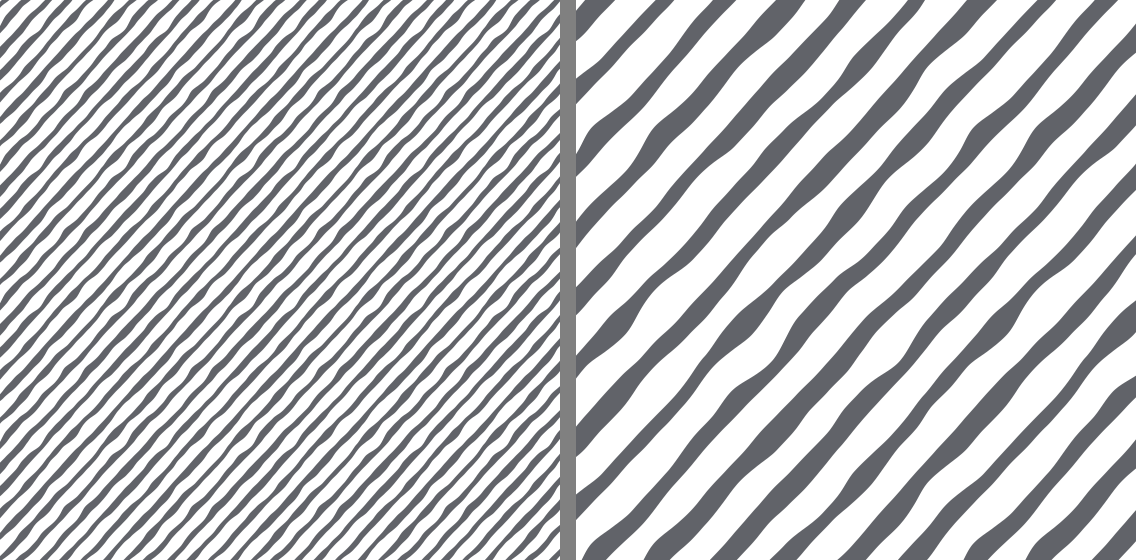
Left, the full canvas; right, a detail of the centre.
This pattern is drawn by a Shadertoy shader. Its source:

```glsl
// Hand-drawn diagonal stripes: slate ink on white, rising to the right.
// Each stripe has two edges displaced by periodic noise, so its width swells
// and thins; a tile of six different stripes repeats over the canvas.

const vec3 PAPER = vec3(1.0);
const vec3 INK = vec3(0.38, 0.39, 0.41);
const vec2 TILES = vec2(4.4, 4.04);     // tiles across and down
const float STRIPES_PER_TILE = 6.0;
const float HALF_WIDTH = 0.192;         // in stripe spacings
const float SWELL = 0.13;               // variation of the half width
const float WANDER = 0.13;              // sideways drift of the centre line
const float KNOTS = 11.0;               // noise knots along one tile
const float EDGE_SOFTNESS = 0.65;       // in pixels

float hash(vec2 p) {
    vec3 q = fract(vec3(p.xyx) * vec3(0.1031, 0.1030, 0.0973));
    q += dot(q, q.yzx + 33.33);
    return fract((q.x + q.y) * q.z);
}

// Smooth value noise in -0.5..0.5 that repeats when t grows by one
float loopNoise(float t, float knots, float seed) {
    float x = t * knots;
    float cell = floor(x);
    float f = x - cell;
    f = f * f * (3.0 - 2.0 * f);
    float a = hash(vec2(mod(cell, knots), seed));
    float b = hash(vec2(mod(cell + 1.0, knots), seed));
    return mix(a, b, f) - 0.5;
}

// Broad strokes with a little finer unevenness
float wobble(float t, float seed) {
    return loopNoise(t, KNOTS, seed) + 0.25 * loopNoise(t, 2.0 * KNOTS, seed + 50.0);
}

void mainImage(out vec4 fragColor, in vec2 fragCoord) {
    vec2 tile = fragCoord / iResolution.xy * TILES;

    // Coordinate across the stripes, and the nearest stripe
    float across = STRIPES_PER_TILE * (tile.x - tile.y);
    float stripe = floor(across + 0.5);
    float offset = across - stripe;
    float kind = mod(stripe, STRIPES_PER_TILE);

    // Position along the stripe, measured square to its centre line
    float along = tile.y + 0.5 * offset / STRIPES_PER_TILE;

    float centre = WANDER * wobble(along, 3.0 + 7.0 * kind);
    float halfWidth = HALF_WIDTH + SWELL * wobble(along, 5.0 + 7.0 * kind);
    float dist = abs(offset - centre) - halfWidth;

    // One pixel measured in stripe spacings
    float pixel = STRIPES_PER_TILE * length(TILES / iResolution.xy);
    float soft = EDGE_SOFTNESS * pixel;
    float ink = 1.0 - smoothstep(-soft, soft, dist);

    fragColor = vec4(mix(PAPER, INK, ink), 1.0);
}
```
